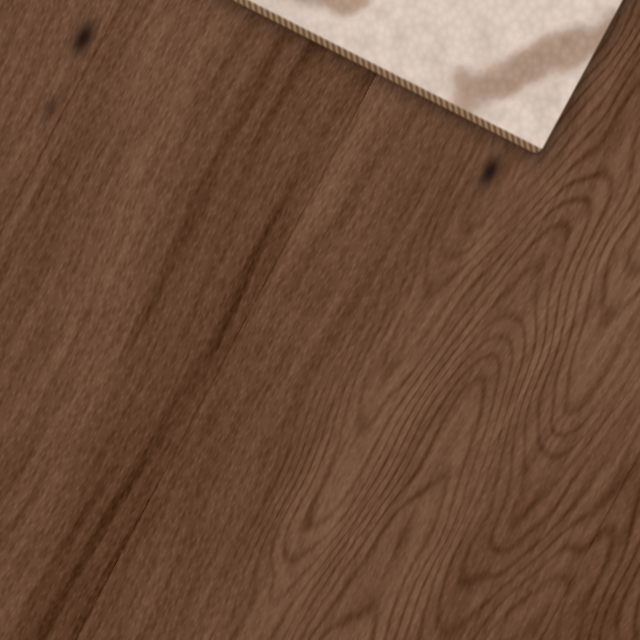
Give the GLSL for this texture, as a WebGL 1 fragment shader.

```glsl
precision highp float;
// Dark oak planks laid on a diagonal, with the corner of a cream rug on top.
// Wood is a tone in plank coordinates (across, along): stretched noise fibres,
// cellular pores and cathedral rings from contours of layered sines.
uniform vec2 u_resolution;

const vec3 WOOD_DARK  = vec3(0.27, 0.16, 0.09);
const vec3 WOOD_LIGHT = vec3(0.46, 0.33, 0.25);
const vec3 RUG_CREAM  = vec3(0.84, 0.77, 0.72);
const vec3 RUG_TAUPE  = vec3(0.64, 0.53, 0.45);
const vec3 BINDING    = vec3(0.42, 0.31, 0.21);
const vec3 KNOT_COLOR = vec3(0.13, 0.08, 0.06);

const vec2 ALONG = vec2(0.470, 0.883);      // direction of the planks
const vec3 SEAMS = vec3(-0.300, 0.104, 0.745);
const float BASE_TONE = 0.79;
const float RING_COUNT = 58.0;              // rings per unit of contour height
const float RING_PERIOD = 0.275;            // distance between cathedral arches
const vec2 RUG_CORNER = vec2(0.842, 0.757);
const vec2 RUG_EDGE = vec2(0.892, -0.4525); // direction of the bound edge
const float RUG_ROUNDING = 0.014;
const float BINDING_WIDTH = 0.011;
const float TAU = 6.2831853;

float hash(vec2 p) {
  return fract(sin(dot(p, vec2(127.1, 311.7))) * 43758.547);
}

float noise(vec2 p) {
  vec2 i = floor(p), f = fract(p);
  f = f * f * (3.0 - 2.0 * f);
  return mix(mix(hash(i), hash(i + vec2(1, 0)), f.x),
             mix(hash(i + vec2(0, 1)), hash(i + vec2(1, 1)), f.x), f.y);
}

// Distance to the nearest scattered point
float cells(vec2 p) {
  vec2 i = floor(p), f = fract(p);
  float nearest = 2.0;
  for (int y = -1; y <= 1; y++)
    for (int x = -1; x <= 1; x++) {
      vec2 o = vec2(float(x), float(y));
      vec2 jitter = vec2(hash(i + o), hash(i + o + 57.3));
      nearest = min(nearest, length(o + jitter - f));
    }
  return nearest;
}

float knot(vec2 g, vec2 center, vec2 radius) {
  vec2 q = (g - center) / radius;
  return exp(-dot(q, q));
}

float segment(vec2 p, vec2 a, vec2 b) {
  vec2 ab = b - a;
  return length(p - a - ab * clamp(dot(p - a, ab) / dot(ab, ab), 0.0, 1.0));
}

// Contour height whose level lines form long nested arches
float ringHeight(vec2 g) {
  float arch = 0.055 * (1.0 - cos(TAU * (g.x - 0.345) / RING_PERIOD));
  float wave = 0.010 * sin(g.y * 9.0 + g.x * 17.0) + 0.005 * sin(g.y * 23.0 - g.x * 31.0);
  return arch - 0.17 * g.y + wave + 0.060 * (noise(g * vec2(9.0, 3.2)) - 0.5)
       + 0.012 * (noise(g * vec2(34.0, 11.0)) - 0.5);
}

vec3 wood(vec2 p) {
  vec2 g = vec2(dot(p, vec2(ALONG.y, -ALONG.x)), dot(p, ALONG));
  vec3 past = step(SEAMS, vec3(g.x));
  float plank = dot(past, vec3(1.0));
  float striped = past.x * (1.0 - past.y);
  float arched = past.y * smoothstep(0.23, 0.36, g.x + 0.12 * (noise(g * vec2(8.0, 4.0)) - 0.5));

  // Fibres, bent slightly along the plank
  vec2 w = g + vec2(0.008 * sin(g.y * 7.0 + plank * 2.0) + 0.012 * noise(g * vec2(8.0, 4.0)), plank * 7.3);
  float tone = BASE_TONE;
  tone += 0.34 * (noise(w * vec2(11.0, 1.8)) - 0.5);
  tone += 0.25 * (noise(w * vec2(75.0, 4.0)) - 0.5);
  tone += 0.32 * (noise(w * vec2(190.0, 16.0)) - 0.5);

  // Pores and pale flecks
  float pores = smoothstep(0.50, 0.08, cells(w * vec2(125.0, 42.0)));
  float flecks = smoothstep(0.42, 0.05, cells(w * vec2(140.0, 62.0) + 31.0));
  tone += (flecks * 0.18 - pores * 0.20) * (1.0 - 0.35 * arched);

  // Dark streaks, gathering towards the middle seam
  float streak = smoothstep(0.48, 0.85, noise(w * vec2(48.0, 2.0) + 5.0));
  tone -= striped * streak * mix(0.16, 0.48, smoothstep(-0.16, 0.06, g.x));
  tone -= striped * 0.20 * smoothstep(-0.04, 0.10, g.x);

  // Cathedral rings
  float ring = 0.5 + 0.5 * sin(TAU * RING_COUNT * ringHeight(g));
  float ringFade = 0.35 + 0.65 * noise(g * vec2(13.0, 5.0) + 9.0);
  tone -= arched * ringFade * (0.50 * ring * ring * ring - 0.09);

  // Plank tints, seams and a darker lower left
  tone -= past.z * 0.17 + 0.13 * smoothstep(0.7, 0.0, length(p));
  vec3 seam = (g.x - SEAMS) / 0.0022;
  tone -= 0.28 * dot(exp(-seam * seam), vec3(1.0));

  float knots = knot(g, vec2(-0.327, 0.892), vec2(0.012, 0.026))
              + knot(g, vec2(0.332, 1.007), vec2(0.011, 0.024))
              + 0.45 * knot(g, vec2(-0.322, 0.771), vec2(0.009, 0.022));
  vec3 color = mix(WOOD_DARK, WOOD_LIGHT, clamp(tone, -0.2, 1.2));
  return mix(color, KNOT_COLOR, clamp(knots * 0.95, 0.0, 0.92));
}

vec3 rug(vec2 p, float inset, float run) {
  float pile = cells(p * vec2(85.0, 70.0)) - 0.45;
  float wobble = 0.030 * (noise(p * 28.0) - 0.5) + 0.012 * pile;
  float band = min(segment(p, vec2(0.73, 0.857), vec2(0.95, 0.945)), segment(p, vec2(0.47, 1.01), vec2(0.54, 1.0)));
  vec3 color = mix(RUG_CREAM, RUG_TAUPE, 0.85 * smoothstep(0.040, 0.012, band + wobble));
  color += 0.07 * (noise(p * 45.0) - 0.5) - 0.06 * pile;
  float braid = 0.5 + 0.5 * sin(run * 600.0 + inset * 420.0);
  return mix(color, BINDING + 0.16 * braid, smoothstep(BINDING_WIDTH + 0.003, BINDING_WIDTH - 0.003, inset));
}

void main() {
  float side = min(u_resolution.x, u_resolution.y);
  vec2 p = gl_FragCoord.xy / side;

  // Rounded rug corner: signed distances to its two edges
  vec2 fromCorner = p - RUG_CORNER;
  vec2 outside = -vec2(dot(fromCorner, vec2(-RUG_EDGE.y, RUG_EDGE.x)), dot(fromCorner, vec2(-0.880, 0.475)));
  vec2 q = outside + RUG_ROUNDING;
  float rugDist = length(max(q, 0.0)) + min(max(q.x, q.y), 0.0) - RUG_ROUNDING;

  vec3 color = wood(p) * (1.0 - 0.38 * exp(-max(rugDist, 0.0) / 0.012));
  vec3 rugColor = rug(p, -outside.x, dot(fromCorner, RUG_EDGE));
  float edge = 1.2 / side + 0.0008;
  gl_FragColor = vec4(mix(color, rugColor, smoothstep(edge, -edge, rugDist)), 1.0);
}
```
